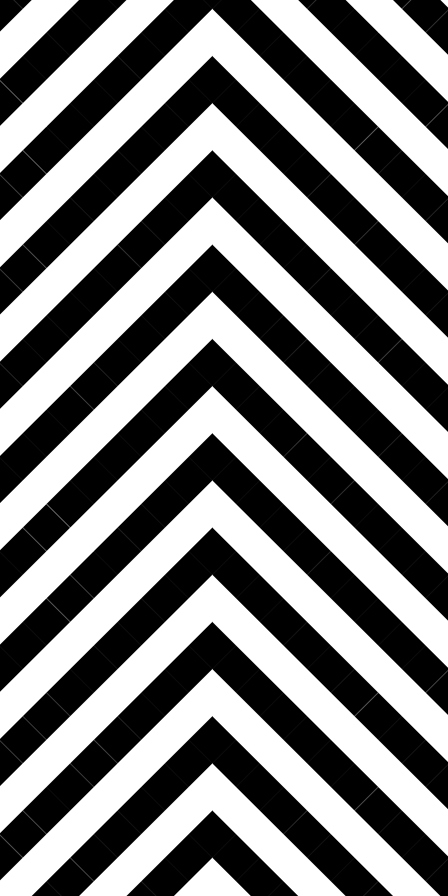
Reproduce this pattern procedurally as a WebGL 2 fragment shader.

```glsl
#version 300 es
precision highp float;
// Black and white chevron stripes pointing up, with faint hairline seams across the black bars.

uniform vec2 u_resolution;
out vec4 fragColor;

const vec3 BLACK = vec3(0.0);
const vec3 WHITE = vec3(1.0);
const float REPEATS = 9.5;        // chevrons per canvas height
const float SPINE_X = 0.474;      // apex column, as a share of the width
const float SLOPE = 0.995;        // fall of the arms per unit of run
const float PHASE = 0.594;        // offset of the first black bar, in repeats
const float SEAM_HALF = 0.0004;   // seam half width, in canvas heights

// Sine-free hash of a cell to 0..1
float hash(vec3 cell) {
    vec3 q = fract(cell * 0.1031);
    q += dot(q, q.zyx + 31.32);
    return fract((q.x + q.y) * q.z);
}

// 0 in the black half of each repeat, 1 in the white half
float stripes(float t, float blur) {
    float fromBarCentre = abs(fract(t + 0.25) - 0.5);
    return smoothstep(0.25 - blur, 0.25 + blur, fromBarCentre);
}

// Hairlines every half repeat along an arm, of uneven strength
float seams(float along, float bar, float side, float reach, float halfWidth) {
    float index = floor(along * 2.0 + 0.5);
    float dist = abs(along - index * 0.5);
    float line = 1.0 - smoothstep(0.0, halfWidth, dist);
    float chance = hash(vec3(index + 50.0, bar + 50.0, side + 7.0));
    float strength = 0.04 + 0.36 * pow(chance, 4.0) * smoothstep(0.02, 0.18, reach);
    return line * strength;
}

void main() {
    // Height units: x from the spine, y down from the top
    vec2 p = gl_FragCoord.xy / u_resolution.y;
    p.x -= SPINE_X * u_resolution.x / u_resolution.y;
    p.y = 1.0 - p.y;

    // Coordinates across the bars and along them, in repeats
    float reach = abs(p.x);
    float across = (p.y - SLOPE * reach) * REPEATS - PHASE;
    float along = (p.y + SLOPE * reach) * REPEATS - PHASE;

    // Repeats per canvas height, measured square to a bar
    float density = REPEATS * length(vec2(1.0, SLOPE));
    float pixel = density / u_resolution.y;

    float side = p.x < 0.0 ? 0.0 : 1.0;
    float seam = seams(along, floor(across), side, reach, SEAM_HALF * density + 0.7 * pixel);
    vec3 bar = mix(BLACK, WHITE, seam);
    fragColor = vec4(mix(bar, WHITE, stripes(across, 0.65 * pixel)), 1.0);
}
```
